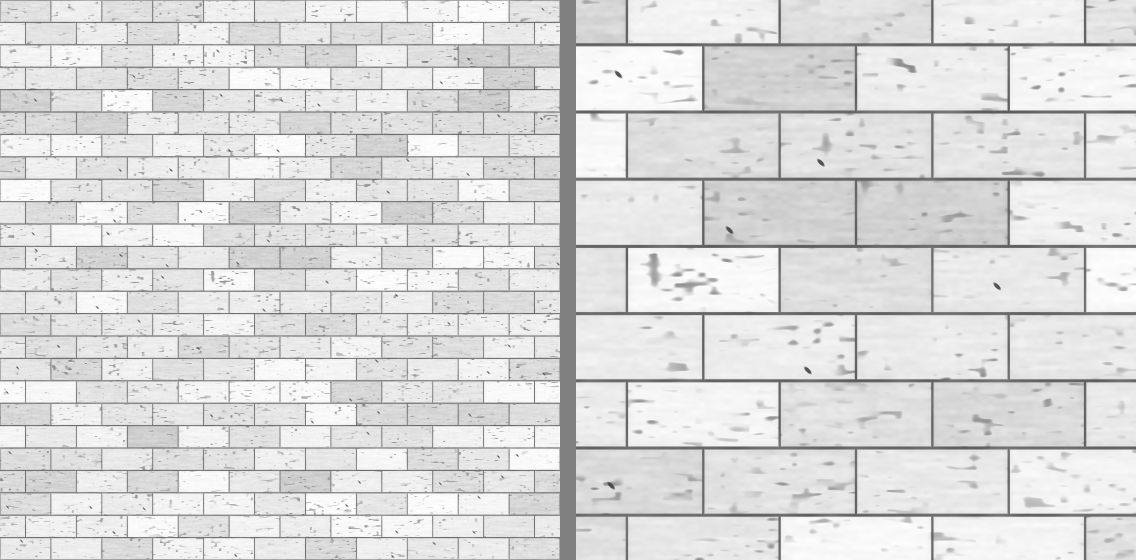
Left: the whole. Right: its middle third, enlarged.
Reproduce this texture procedurally as a Shadertoy shader.

```glsl
// Pale running-bond brick wall, 11 bricks across and 25 courses down.
// Each brick gets a hashed grey tone, fine horizontal grain, broken dark
// flecks and sometimes a slanted pit; thin dark joints are drawn on top.

const vec2 BRICKS = vec2(11.0, 25.0);
const vec2 JOINT_HALF_WIDTH = vec2(0.0007, 0.0009);
const vec3 JOINT_COLOR = vec3(0.36);
const vec3 LIGHT_BRICK = vec3(0.985);
const vec3 DARK_BRICK = vec3(0.845);
const vec3 FLECK_COLOR = vec3(0.42);
const vec3 PIT_COLOR = vec3(0.22);

float hash(vec2 p) {
    vec3 q = fract(p.xyx * 0.1031);
    q += dot(q, q.yzx + 33.33);
    return fract((q.x + q.y) * q.z);
}

float noise(vec2 p) {
    vec2 i = floor(p), f = fract(p);
    f = f * f * (3.0 - 2.0 * f);
    float low = mix(hash(i), hash(i + vec2(1, 0)), f.x);
    float high = mix(hash(i + vec2(0, 1)), hash(i + vec2(1, 1)), f.x);
    return mix(low, high, f.y);
}

// Coverage of a shape from its signed distance
float coverage(float dist, float pixel) {
    return clamp(0.5 - dist / pixel, 0.0, 1.0);
}

// Short horizontal dashes gathered in uneven patches
float flecks(vec2 p, vec2 seed) {
    p.y += 0.004 * noise(p * 45.0 + seed);
    float patches = noise(p * vec2(32.0, 90.0) + seed.yx);
    float dashes = noise(p * vec2(140.0, 330.0) + seed);
    return smoothstep(0.70, 0.98, dashes) * smoothstep(0.25, 0.75, patches);
}

// Long, faint streaks centred on zero
float grain(vec2 p, vec2 seed) {
    float streaks = noise(p * vec2(50.0, 380.0) + seed);
    float speckle = noise(p * vec2(260.0, 420.0) + seed.yx);
    return 0.6 * streaks + 0.4 * speckle - 0.5;
}

// Small slanted oval hole, present in some bricks only
float pit(vec2 p, vec2 size, vec2 id, float pixel) {
    vec2 place = vec2(hash(id + 51.3), hash(id + 87.9));
    vec2 d = p - size * mix(vec2(0.12), vec2(0.88), place);
    d = vec2(d.x - d.y, d.x + d.y) * 0.7071;
    float radius = 0.0011;
    float dist = length(d * vec2(0.4, 1.0)) - radius;
    return coverage(dist, pixel) * step(0.76, hash(id + 23.7));
}

vec3 brickColor(vec2 p, vec2 size, vec2 id, float pixel) {
    vec2 seed = 170.0 * vec2(hash(id + 3.1), hash(id + 11.7));
    float shade = hash(id + 7.4);
    vec3 color = mix(LIGHT_BRICK, DARK_BRICK, shade);
    color -= 0.035 * smoothstep(0.88, 1.0, shade);
    color += grain(p, seed) * mix(0.04, 0.10, shade);
    float wear = mix(0.55, 1.0, hash(id + 41.2));
    color = mix(color, FLECK_COLOR, 0.75 * wear * flecks(p, seed));
    return mix(color, PIT_COLOR, 0.85 * pit(p, size, id, pixel));
}

void mainImage(out vec4 fragColor, in vec2 fragCoord) {
    float pixel = 1.0 / iResolution.y;
    vec2 p = fragCoord * pixel;

    // Running bond: every other course shifts by half a brick
    vec2 grid = p * BRICKS;
    grid.x += 0.5 * mod(floor(grid.y), 2.0);
    vec2 id = mod(floor(grid), BRICKS);
    vec2 size = 1.0 / BRICKS;
    vec2 local = fract(grid) * size;
    vec3 color = brickColor(local, size, id, pixel);

    // Joints with a faint soft shadow and uneven darkness
    vec2 edge = min(local, size - local);
    vec2 gap = edge - JOINT_HALF_WIDTH;
    float joint = max(coverage(gap.x, pixel), coverage(gap.y, pixel));
    color -= 0.07 * exp(-min(edge.x, edge.y) / 0.0014);
    float strength = mix(0.78, 1.0, noise(p * 70.0));
    color = mix(color, JOINT_COLOR, joint * strength);

    fragColor = vec4(clamp(color, 0.0, 1.0), 1.0);
}
```
